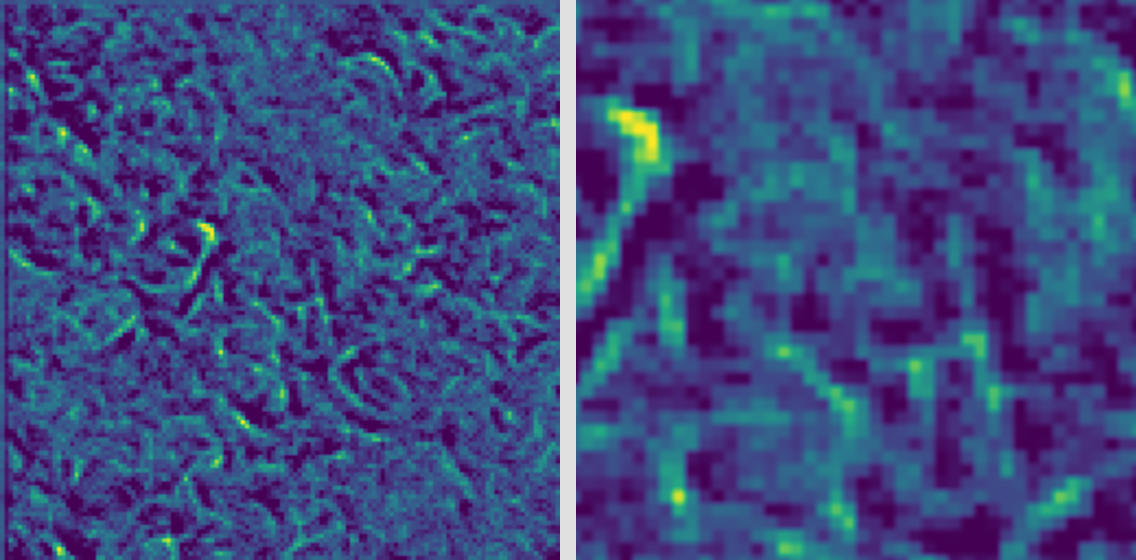
Left: the whole. Right: its middle third, enlarged.
Write a WebGL 2 fragment shader that draws this texture.

```glsl
#version 300 es
precision highp float;
precision highp int;
// A coarse grid of softened cells showing an embossed response map in a
// violet-blue-green-yellow ramp. Scattered curved strokes, each a bright ridge
// with a dark trough beside it, are summed at three scales over grainy noise.

#define GRID 128.0          // cells across the canvas
#define BASE_LEVEL 0.232    // mean value before strokes and grain
#define STROKE_GAIN 1.25    // strength of the largest strokes
#define LAYER_FADE 0.74     // strength ratio between stroke scales
#define FIRST_SCALE 9.0     // large strokes across the canvas
#define SCALE_STEP 1.75     // frequency ratio between stroke scales
#define RIDGE_WIDTH 0.90    // ridge half width in cells
#define TROUGH_DEPTH 0.62   // trough strength relative to the ridge
#define MAIN_ANGLE -0.80    // prevailing stroke direction, radians
#define GRAIN 0.22          // range of the noise in single cells
#define BLOTCH 0.27         // range of the noise over a few cells
#define CELL_BLUR 0.40      // half width of the blend between cells

uniform vec2 u_resolution;
out vec4 outColor;

// Integer hash giving three values in 0..1.
vec3 hash3(vec2 cell, int seed) {
    uvec3 v = uvec3(ivec3(ivec2(cell), seed)) * 1664525u + 1013904223u;
    v.x += v.y * v.z; v.y += v.z * v.x; v.z += v.x * v.y;
    v ^= v >> 16u;
    v.x += v.y * v.z; v.y += v.z * v.x; v.z += v.x * v.y;
    return vec3(v >> 8u) / 16777216.0;
}

float valueNoise(vec2 p, int seed) {
    vec2 i = floor(p), f = p - i;
    f = f * f * (3.0 - 2.0 * f);
    float low = mix(hash3(i, seed).x, hash3(i + vec2(1, 0), seed).x, f.x);
    float high = mix(hash3(i + vec2(0, 1), seed).x, hash3(i + vec2(1, 1), seed).x, f.x);
    return mix(low, high, f.y);
}

// Bent ridge with a wider trough on its upper right side.
float stroke(vec2 offset, vec3 shape, float strength, float width) {
    float spread = shape.x * 2.0 - 1.0;
    float angle = MAIN_ANGLE + 1.8 * spread * abs(spread);
    vec2 along = vec2(cos(angle), sin(angle));
    float x = dot(offset, along);
    float y = dot(offset, vec2(-along.y, along.x));
    y += mix(-0.6, 1.4, shape.y) * x * x;
    float reach = x / mix(0.25, 0.6, shape.z);
    float ridge = y / width;
    float trough = (ridge - 2.8) / 1.7;
    float profile = exp(-ridge * ridge) - TROUGH_DEPTH * exp(-trough * trough);
    return strength * exp(-reach * reach) * profile;
}

// One jittered stroke per lattice square.
float strokeLayer(vec2 p, float scale, int seed) {
    vec2 q = p * scale, home = floor(q);
    float width = RIDGE_WIDTH * scale / GRID;
    float sum = 0.0;
    for (int j = -1; j <= 1; j++)
    for (int i = -1; i <= 1; i++) {
        vec2 square = home + vec2(i, j);
        vec3 place = hash3(square, seed);
        float strength = 0.13 + 0.42 * place.z * place.z;
        sum += stroke(q - square - place.xy, hash3(square, seed + 50), strength, width);
    }
    return sum;
}

// Value of one grid cell.
float response(vec2 cell) {
    cell = clamp(cell, vec2(0.0), vec2(GRID - 1.0));
    vec2 p = (cell + 0.5) / GRID;
    float activity = mix(0.45, 1.4, valueNoise(p * 4.0, 3));
    float scale = FIRST_SCALE, gain = STROKE_GAIN, relief = 0.0;
    for (int layer = 0; layer < 3; layer++) {
        relief += gain * strokeLayer(p, scale, 10 + layer);
        scale *= SCALE_STEP;
        gain *= LAYER_FADE;
    }
    float grain = GRAIN * (hash3(cell, 1).x - 0.5);
    float streaks = valueNoise(cell * vec2(0.3, 0.7), 2) - 0.5;
    float patches = valueNoise(cell * 0.28 + 0.37, 4) - 0.5;
    float blotches = BLOTCH * (0.8 * streaks + patches);
    float broad = 0.12 * (valueNoise(p * 11.0, 5) - 0.5);
    float value = BASE_LEVEL + activity * (relief + 0.6 * blotches) + 0.4 * blotches + broad + grain;

    // Flat outer rows and the dark column inside the left border.
    if (cell.x == 1.0) value = 0.3 * value;
    if (cell.x == 0.0 || cell.y == GRID - 1.0) value = mix(0.29, value, 0.25);
    return clamp(value, 0.0, 1.0);
}

// Violet, blue, teal, green, yellow.
vec3 ramp(float t) {
    vec3 c = mix(vec3(0.267, 0.005, 0.329), vec3(0.283, 0.141, 0.458), clamp(t * 10.0, 0.0, 1.0));
    c = mix(c, vec3(0.254, 0.265, 0.530), clamp(t * 10.0 - 1.0, 0.0, 1.0));
    c = mix(c, vec3(0.164, 0.471, 0.558), clamp(t * 5.0 - 1.0, 0.0, 1.0));
    c = mix(c, vec3(0.135, 0.659, 0.518), clamp(t * 5.0 - 2.0, 0.0, 1.0));
    c = mix(c, vec3(0.478, 0.821, 0.318), clamp(t * 5.0 - 3.0, 0.0, 1.0));
    return mix(c, vec3(0.993, 0.906, 0.144), clamp(t * 5.0 - 4.0, 0.0, 1.0));
}

void main() {
    vec2 g = gl_FragCoord.xy / u_resolution * GRID - 0.5;
    vec2 cell = floor(g);
    vec2 f = smoothstep(0.5 - CELL_BLUR, 0.5 + CELL_BLUR, g - cell);
    float low = mix(response(cell), response(cell + vec2(1, 0)), f.x);
    float high = mix(response(cell + vec2(0, 1)), response(cell + vec2(1, 1)), f.x);
    outColor = vec4(ramp(mix(low, high, f.y)), 1.0);
}
```
